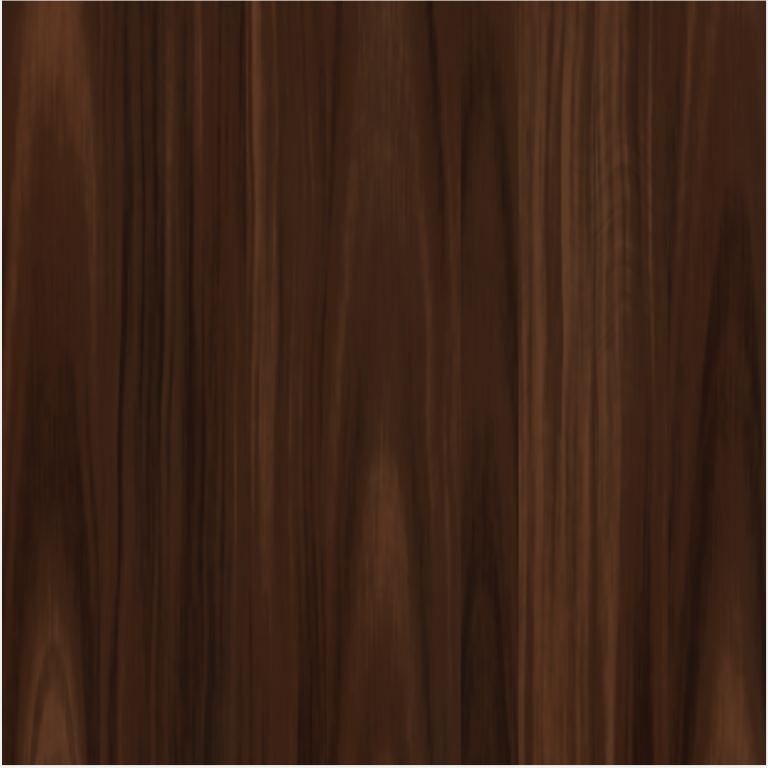
Reproduce this texture procedurally as a Shadertoy shader.

```glsl
// Dark walnut veneer: vertical strips with straight or arched grain.
// Growth rings are contours of a hyperbolic field, coloured by stretched
// noise, then crossed by fine pores, faint ripple and a thin pale margin.

#define RING_FREQ   27.0   // broad growth bands per canvas width
#define ARCH_BEND   0.0065 // how strongly rings close into arches
#define WARP        0.016  // sideways wander of the grain
#define PORE_FREQ   310.0  // fine fibres per canvas width
#define PORE_DEPTH  0.20
#define CONTRAST    1.0
#define DEEP_BROWN  vec3(0.135, 0.076, 0.052)
#define MID_BROWN   vec3(0.235, 0.135, 0.083)
#define PALE_BROWN  vec3(0.385, 0.235, 0.145)
#define MARGIN_TONE vec3(0.95, 0.94, 0.93)

const int STRIPS = 8;

// Each strip: right edge, arch centre, arch amount, tone offset
const vec4 strips[STRIPS] = vec4[STRIPS](
    vec4(0.130, 0.075, 0.9,  0.00),
    vec4(0.320, 0.000, 0.0, -0.07),
    vec4(0.425, 0.200, 0.0,  0.10),
    vec4(0.600, 0.505, 1.0, -0.03),
    vec4(0.675, 0.630, 0.7, -0.04),
    vec4(0.775, 0.500, 0.0, -0.01),
    vec4(0.870, 0.650, 0.0,  0.12),
    vec4(1.100, 0.958, 1.1, -0.01));

float hash(vec2 p) {
    vec3 q = fract(vec3(p.xyx) * 0.1031);
    q += dot(q, q.yzx + 33.33);
    return fract((q.x + q.y) * q.z);
}

float noise(vec2 p) {
    vec2 i = floor(p), f = fract(p);
    f = f * f * (3.0 - 2.0 * f);
    return mix(mix(hash(i), hash(i + vec2(1, 0)), f.x),
               mix(hash(i + vec2(0, 1)), hash(i + vec2(1, 1)), f.x), f.y);
}

// Noise centred on zero
float wave(vec2 p) { return noise(p) - 0.5; }

// Brightness of one strip's grain
float grain(vec2 p, vec4 strip, float seed) {
    float wander = wave(vec2(p.x * 7.0 + seed, p.y * 2.6))
                 + 0.35 * wave(vec2(p.x * 22.0, p.y * 7.0 + seed));
    float u = p.x - strip.y + wander * WARP * 0.6;
    float rise = strip.z * ARCH_BEND * (p.y + 0.25);
    float ring = sqrt(u * u + rise) + wander * WARP * 0.5;

    // Keep the two flanks of an arch from being exact mirror images
    ring += 0.06 * u * strip.z;

    float bands = 0.52 * wave(vec2(ring * RING_FREQ + seed, p.y * 0.8))
                + 0.40 * wave(vec2(ring * RING_FREQ * 2.9 + seed, p.y * 1.4))
                + 0.34 * wave(vec2(ring * RING_FREQ * 7.0 + seed, p.y * 2.5));

    // Thin dark late-wood lines
    float line = noise(vec2(ring * RING_FREQ * 4.6 + seed * 3.0, p.y * 1.7));
    bands -= 0.22 * smoothstep(0.68, 0.95, line);

    // Heartwood glow along the axis of an arch
    float heart = 0.13 * strip.z * exp(-u * u / 0.0007);
    return bands + heart + strip.w;
}

vec3 wood(vec2 p, float px) {
    // Blend neighbouring strips across their joints
    float value = grain(p, strips[0], 11.0);
    for (int i = 1; i < STRIPS; i++) {
        float joint = strips[i - 1].x;
        float soft = max(px, 0.0015);
        float blend = smoothstep(-soft, soft, p.x - joint);
        if (blend > 0.0)
            value = mix(value, grain(p, strips[i], 11.0 + 17.0 * float(i)), blend);
    }

    // Short vertical pores and fibres
    float fibre = 0.6 * wave(vec2(p.x * PORE_FREQ, p.y * 16.0))
                + 0.4 * wave(vec2(p.x * PORE_FREQ * 0.6, p.y * 45.0));
    value += PORE_DEPTH * fibre;

    // Cross-grain ripple, strongest in the pale strip at upper right
    vec2 d = (p - vec2(0.82, 0.72)) / vec2(0.05, 0.15);
    float ripple = wave(vec2(p.x * 28.0, p.y * 120.0 + 3.0 * sin(p.x * 60.0)));
    value += ripple * (0.035 + 0.13 * exp(-dot(d, d)));

    // Slow light and dark drift along the boards
    value += 0.16 * wave(p * vec2(9.0, 2.2) + 40.0);

    float t = clamp(0.51 + CONTRAST * value, 0.0, 1.0);
    vec3 color = mix(DEEP_BROWN, MID_BROWN, smoothstep(0.0, 0.52, t));
    color = mix(color, PALE_BROWN, smoothstep(0.48, 1.08, t));

    // Drift between reddish and golden brown
    float hue = wave(p * vec2(14.0, 1.5) + 70.0);
    return color * (1.0 + hue * vec3(0.05, -0.07, -0.16));
}

void mainImage(out vec4 fragColor, in vec2 fragCoord) {
    vec2 p = fragCoord / iResolution.xy;
    float px = 1.0 / iResolution.y;

    // Signed distance inside the unequal pale margin
    vec2 low = p - vec2(0.0026, 0.0038);
    vec2 high = vec2(0.9975, 0.9992) - p;
    float inside = min(min(low.x, low.y), min(high.x, high.y));
    float cover = clamp(inside / px + 0.5, 0.0, 1.0);

    fragColor = vec4(mix(MARGIN_TONE, wood(p, px), cover), 1.0);
}
```
